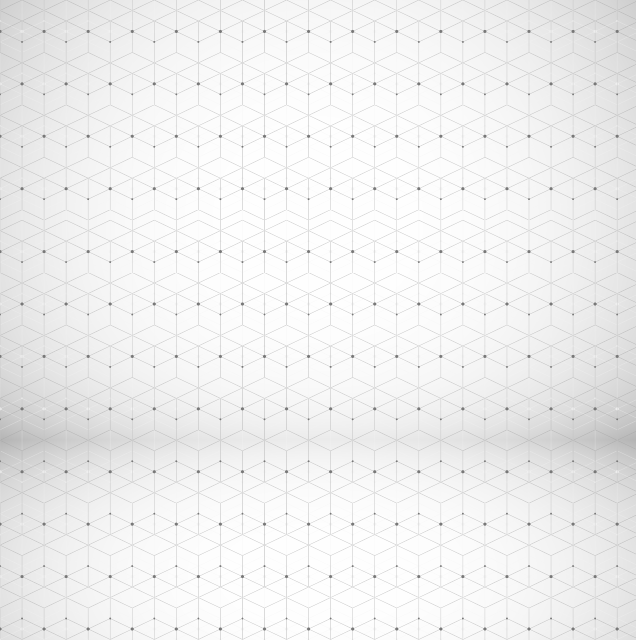
A Shadertoy shader for this pattern:

```glsl
#define COLUMN 0.03444       // spacing of the vertical lines
#define STEP 0.01638         // height of one lattice step
#define ROW_STEPS 5.0
#define TILE_STEPS 21.0      // four rows and one cut strip
#define HORIZON_STEPS 42.0   // the lattice is mirrored below this
#define LINE_WIDTH 0.0008
#define BIG_DOT 0.0024
#define SMALL_DOT 0.0014
#define LINE_COLOR vec3(0.62)
#define DOT_COLOR vec3(0.47)
#define GHOST_COLOR vec3(0.955)

float coverage(float dist) {
    return clamp(0.5 - dist * iResolution.y, 0.0, 1.0);
}

// Signed distance, in columns, to the nearest even column
float toEven(float c) {
    return mod(c + 1.0, 2.0) - 1.0;
}

// One row of cubes; k is zero at the large dots and grows downward.
// Returns the coverage of lines (x) and dots (y).
vec2 cubeRow(float c, float k) {
    // Slanted edges, left out between neighbouring rows
    float slant = min(abs(toEven(c + k)), abs(toEven(c - k)));
    slant /= length(vec2(1.0 / COLUMN, 1.0 / STEP));
    float lines = coverage(slant - 0.5 * LINE_WIDTH) * step(k, 1.0);

    // Upright edges, left out inside the top faces
    float upright = abs(fract(c + 0.5) - 0.5) * COLUMN;
    float topFace = step(0.5, abs(toEven(c))) * step(k, -1.0);
    lines = max(lines, coverage(upright - 0.5 * LINE_WIDTH) * (1.0 - topFace));

    // Large dots on even columns, small ones a step lower on odd columns
    float big = length(vec2(toEven(c) * COLUMN, k * STEP)) - BIG_DOT;
    float small = length(vec2(toEven(c + 1.0) * COLUMN, (k - 1.0) * STEP)) - SMALL_DOT;
    return vec2(lines, coverage(min(big, small)));
}

// Softly lit wall and floor, darkest along the sides of the horizon
float studioLight(float x, float height) {
    float y = height > 0.0 ? (height - 0.34) / 0.5 : (height + 0.2) / 0.3;
    float vignette = 0.105 * pow(length(vec2(x, y)), 3.0);
    float falloff = height > 0.0 ? 0.05 : 0.045;
    float band = (0.045 + 0.065 * x * x) * exp(-abs(height) / falloff);
    return 0.998 - vignette - band;
}

void mainImage(out vec4 fragColor, in vec2 fragCoord) {
    vec2 p = fragCoord / iResolution.y;
    float side = 2.0 * fragCoord.x / iResolution.x - 1.0;
    float horizon = 1.0 - HORIZON_STEPS * STEP;
    vec3 color = vec3(studioLight(side, p.y - horizon));

    // Lattice coordinates, mirrored at the horizon
    float steps = HORIZON_STEPS - abs((1.0 - p.y) / STEP - HORIZON_STEPS);
    float t = mod(steps, TILE_STEPS);
    float row = floor(t / ROW_STEPS);
    float k = t - row * ROW_STEPS - 3.0;
    float c = p.x / COLUMN + row;

    // Pale inverted lattice under the dark one
    vec2 ghost = cubeRow(c + 1.0, -k);
    color = mix(color, GHOST_COLOR, 0.4 * ghost.x);
    color = mix(color, GHOST_COLOR, 0.9 * ghost.y);

    vec2 cubes = cubeRow(c, k);
    color = mix(color, LINE_COLOR, 0.48 * cubes.x);
    color = mix(color, DOT_COLOR, cubes.y);
    fragColor = vec4(color, 1.0);
}
```
